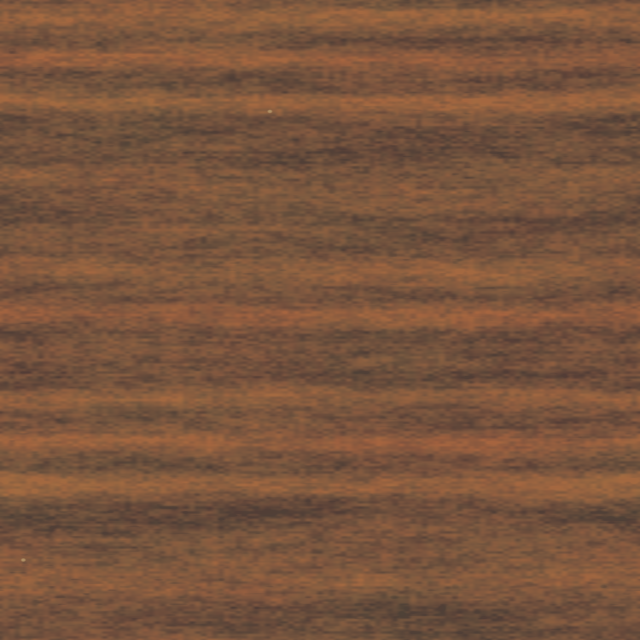
This texture is drawn by a Shadertoy shader. Its source:

```glsl
// Horizontally grained brown wood veneer: orange streaks over dark brown bands.
// Streaks sit in evenly spaced slots that wrap; layers of stretched, wrapping
// value noise add grain, a faint weave, dark pores and a few pale flecks.

#define SLOTS 15            // streak slots over the height
#define TOP_OFFSET 0.026    // first slot below the top edge
#define STREAK_WIDTH 0.0135 // half width of a narrow streak
#define BROAD_WIDTH 0.042   // half width of a broad, duller streak
#define BASE_TONE 0.31
#define GRAIN 1.0           // strength of the fine grain
#define WEAVE 0.035         // strength of the ribs across the grain
#define DARK vec3(0.350, 0.265, 0.220)
#define MIDDLE vec3(0.487, 0.343, 0.247)
#define LIGHT vec3(0.620, 0.398, 0.250)
#define FLECK vec3(0.740, 0.630, 0.440)

const float TAU = 6.2831853;

// Integer hash of a cell, 0 to 1
float hash(vec2 cell, float seed) {
    uvec3 v = uvec3(cell.x, cell.y, seed) * 1664525u + 1013904223u;
    v.x += v.y * v.z; v.y += v.z * v.x; v.z += v.x * v.y;
    v ^= v >> 16u;
    v.x += v.y * v.z; v.y += v.z * v.x; v.z += v.x * v.y;
    return float(v.z >> 8u) / 16777216.0;
}

// Value noise from -1 to 1, wrapping after the given number of cells
float noise(vec2 uv, vec2 cells, float seed) {
    vec2 p = uv * cells;
    vec2 f = fract(p);
    vec2 a = mod(floor(p), cells);
    vec2 b = mod(a + 1.0, cells);
    f = f * f * (3.0 - 2.0 * f);
    float low = mix(hash(a, seed), hash(vec2(b.x, a.y), seed), f.x);
    float high = mix(hash(vec2(a.x, b.y), seed), hash(b, seed), f.x);
    return 2.0 * mix(low, high, f.y) - 1.0;
}

// x: brightness of the orange streaks, y: their lean towards red
vec2 streaks(vec2 uv) {
    float depth = 1.0 - uv.y + 0.004 * noise(uv, vec2(5.0, 18.0), 1.0)
                + 0.0025 * noise(uv, vec2(24.0, 90.0), 2.0);
    vec2 sum = vec2(0.0);
    for (int i = 0; i < SLOTS; i++) {
        int place = i % 9;
        int fromBroad = abs(place - 4);
        bool broad = fromBroad == 0;
        if (fromBroad == 1 || place == 8) continue;
        float centre = TOP_OFFSET + float(i) / float(SLOTS);
        float d = fract(depth - centre + 0.5) - 0.5;
        float q = d / (broad ? BROAD_WIDTH : STREAK_WIDTH);
        float shape = broad ? exp(-q * q * q * q) : exp(-0.5 * q * q);
        float along = noise(vec2(uv.x, 0.0), vec2(4.0, 1.0), 20.0 + float(i));
        float strength = (broad ? 0.27 : 0.49) * (1.0 + 0.16 * along);
        float red = (place % 2 == 1) ? 1.0 : -0.4;
        sum += shape * vec2(strength, broad ? 0.0 : red);
    }
    return sum;
}

// Fibres from long wisps down to short dashes
float grain(vec2 uv) {
    float g = 0.16 * noise(uv, vec2(3.0, 44.0), 3.0);
    g += 0.13 * noise(uv, vec2(9.0, 96.0), 4.0);
    g += 0.17 * noise(uv, vec2(30.0, 160.0), 5.0);
    g += 0.22 * noise(uv, vec2(110.0, 256.0), 6.0);
    return g;
}

// Ribs across the grain, crossed by fine regular rows
float weave(vec2 uv) {
    float ribs = noise(uv, vec2(128.0, 14.0), 7.0)
               + noise(uv, vec2(36.0, 7.0), 8.0);
    return ribs + 0.6 * cos(TAU * 128.0 * uv.y);
}

// Thin dark dashes, denser in some rows
float pores(vec2 uv) {
    float dash = smoothstep(0.45, 0.95, noise(uv, vec2(52.0, 180.0), 9.0));
    float wisp = smoothstep(0.30, 0.90, noise(uv, vec2(6.0, 110.0), 10.0));
    float rows = 0.5 + 0.5 * noise(uv, vec2(3.0, 26.0), 11.0);
    return (0.26 * dash + 0.16 * wisp) * rows;
}

// Rare pale dots, one at most per cell
float flecks(vec2 uv) {
    vec2 p = uv * 10.0;
    vec2 cell = floor(p);
    vec2 centre = 0.2 + 0.6 * vec2(hash(cell, 12.0), hash(cell, 13.0));
    float present = step(hash(cell, 14.0), 0.05);
    float d = length((fract(p) - centre) * vec2(0.8, 1.1));
    return present * (1.0 - smoothstep(0.010, 0.042, d));
}

void mainImage(out vec4 fragColor, in vec2 fragCoord) {
    vec2 uv = fract(fragCoord / iResolution.xy);
    vec2 streak = streaks(uv);

    float tone = BASE_TONE + streak.x + GRAIN * grain(uv);
    tone += WEAVE * weave(uv) - pores(uv);
    tone = clamp(tone, -0.12, 1.08);

    // Tone to wood colour
    vec3 color = mix(DARK, MIDDLE, min(tone * 2.0, 1.0));
    color = mix(color, LIGHT, max(tone * 2.0 - 1.0, 0.0));

    // Drift between red and olive
    float hue = 0.7 * streak.y + 0.6 * noise(uv, vec2(70.0, 120.0), 15.0)
              + 0.6 * noise(uv, vec2(5.0, 14.0), 16.0);
    color += hue * vec3(0.008, -0.011, -0.003);

    color = mix(color, FLECK, 0.75 * flecks(uv));
    fragColor = vec4(color, 1.0);
}
```
